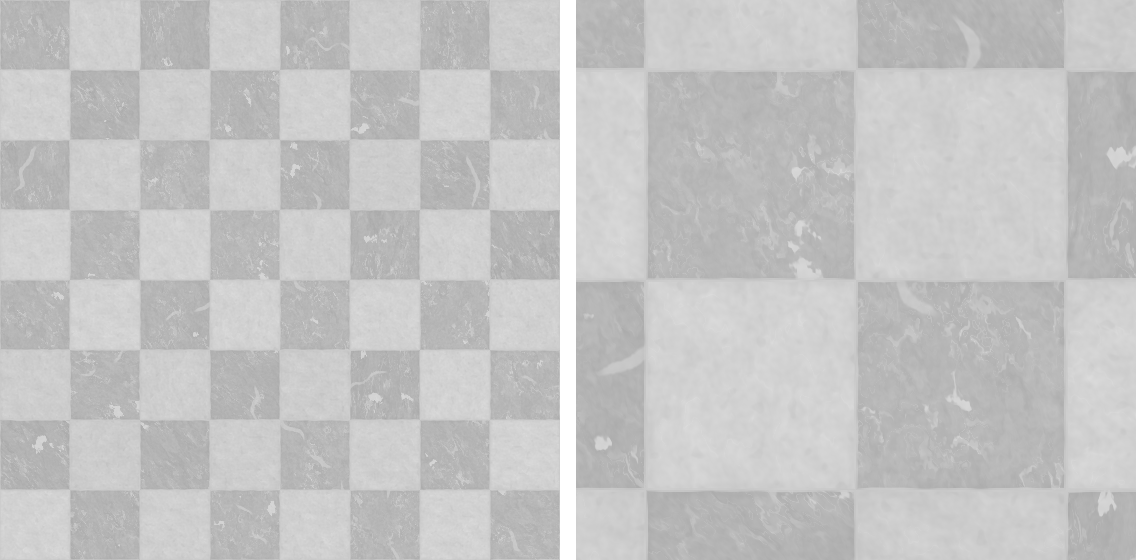
Left, the full canvas; right, a detail of the centre.
Reproduce this texture procedurally as a WebGL 1 fragment shader.

```glsl
precision highp float;

uniform vec2 u_resolution;

vec2 hash2(vec2 p) {
  vec2 k = vec2(dot(p, vec2(127.1, 311.7)), dot(p, vec2(269.5, 183.3)));
  return fract(sin(k) * 43758.547);
}

float corner(vec2 cell, vec2 offset) {
  float a = 6.28318 * hash2(cell).x;
  return dot(vec2(cos(a), sin(a)), offset);
}

float gradientNoise(vec2 p) {
  vec2 i = floor(p), f = p - i, e = vec2(1.0, 0.0);
  vec2 u = f * f * f * (f * (f * 6.0 - 15.0) + 10.0);
  float low = mix(corner(i, f), corner(i + e.xy, f - e.xy), u.x);
  float high = mix(corner(i + e.yx, f - e.yx), corner(i + e.xx, f - e.xx), u.x);
  return 1.5 * mix(low, high, u.y);
}

float fbm(vec2 p) {
  float sum = 0.0, amp = 0.5;
  for (int i = 0; i < 4; i++) {
    sum += amp * gradientNoise(p);
    p = mat2(1.6, 1.2, -1.2, 1.6) * p + 7.3;
    amp *= 0.55;
  }
  return sum;
}

mat2 rotation(float a) {
  return mat2(cos(a), -sin(a), sin(a), cos(a));
}

float darkStone(vec2 local, vec2 seed, vec2 trait) {
  // Grain direction and stretch differ from tile to tile
  vec2 grain = rotation(-0.5 - 1.1 * trait.x) * local;
  vec2 p = grain * vec2(mix(3.0, 5.5, trait.y), 8.0) + seed;
  vec2 warp = vec2(fbm(p), fbm(p + 19.7));
  float cloud = fbm(p * 0.8 + 1.5 * warp);
  float patches = smoothstep(-0.25, 0.4, fbm(local * 2.5 + seed + 5.0));

  // Pale flecks and curling threads
  float fleck = smoothstep(0.12, 0.5, gradientNoise(p * 1.9 + 2.2 * warp));
  float thread = 1.0 - smoothstep(0.0, 0.09, abs(gradientNoise(p * 1.1 + 1.8 * warp + 31.0)));
  float tone = 0.708 + 0.018 * (trait.y - 0.5) + 0.05 * cloud;
  tone += patches * (0.065 * fleck + 0.045 * thread);

  // Rare chalky blotches
  float blotch = fbm(local * 3.2 + seed + 43.0 + 0.35 * warp);
  tone = mix(tone, 0.85, 0.85 * smoothstep(0.4, 0.5, blotch));

  // A broken mineral vein in some tiles
  vec2 v = rotation(6.28318 * trait.y) * local;
  float bend = 0.16 * gradientNoise(vec2(v.x * 3.0, 0.0) + seed) + 0.03 * warp.x;
  float width = 0.022 * smoothstep(-0.2, 0.5, gradientNoise(vec2(v.x * 2.5, 3.5) + seed));
  float vein = 1.0 - smoothstep(width, width + 0.018, abs(v.y - 0.5 * (trait.x - 0.5) - bend));
  vein *= smoothstep(0.0, 0.01, width) * step(0.5, fract(trait.x * 7.0 + trait.y));
  return mix(tone, 0.81, 0.7 * vein);
}

float lightStone(vec2 local, vec2 seed, vec2 trait) {
  vec2 p = rotation(-0.4 - trait.x) * local * vec2(3.0, 4.5) + seed;
  float cloud = fbm(p);
  float mottle = fbm(p * 2.6 + cloud + 11.0);
  float thread = 1.0 - smoothstep(0.0, 0.05, abs(gradientNoise(p * 0.7 + 1.2 * cloud + 23.0)));
  float pit = smoothstep(0.45, 0.7, gradientNoise(local * 13.0 + seed));
  float tone = 0.811 + 0.03 * (trait.y - 0.5) + 0.025 * cloud + 0.028 * mottle;
  return tone + 0.013 * thread * smoothstep(-0.1, 0.3, mottle + cloud) - 0.018 * pit;
}

void main() {
  // Eight by eight checker; every tile owns its seed, so the edges wrap
  vec2 grid = 8.0 * gl_FragCoord.xy / u_resolution;
  vec2 tile = floor(grid);
  vec2 local = fract(grid) - 0.5;
  vec2 trait = hash2(tile + 3.0);
  vec2 seed = floor(60.0 * hash2(tile + 71.0)) + trait;
  float isDark = mod(tile.x + tile.y, 2.0);
  float tone = isDark > 0.5 ? darkStone(local, seed, trait) : lightStone(local, seed, trait);

  // Fine surface grain
  tone += 0.012 * gradientNoise(local * 28.0 + seed);

  // Worn rim and hairline joint
  float pixel = 8.0 / u_resolution.y;
  float edge = 0.5 - max(abs(local.x), abs(local.y));
  float wear = gradientNoise(local * 9.0 + seed + 13.0);
  tone -= 0.012 * (1.0 - smoothstep(0.01, 0.05, edge + 0.012 * wear));
  float halfJoint = 0.009 + 0.004 * wear;
  float joint = 1.0 - smoothstep(halfJoint - 0.5 * pixel, halfJoint + 0.5 * pixel, edge);
  tone = mix(tone, 0.79 + 0.03 * wear, 0.8 * joint);

  gl_FragColor = vec4(vec3(tone), 1.0);
}
```
